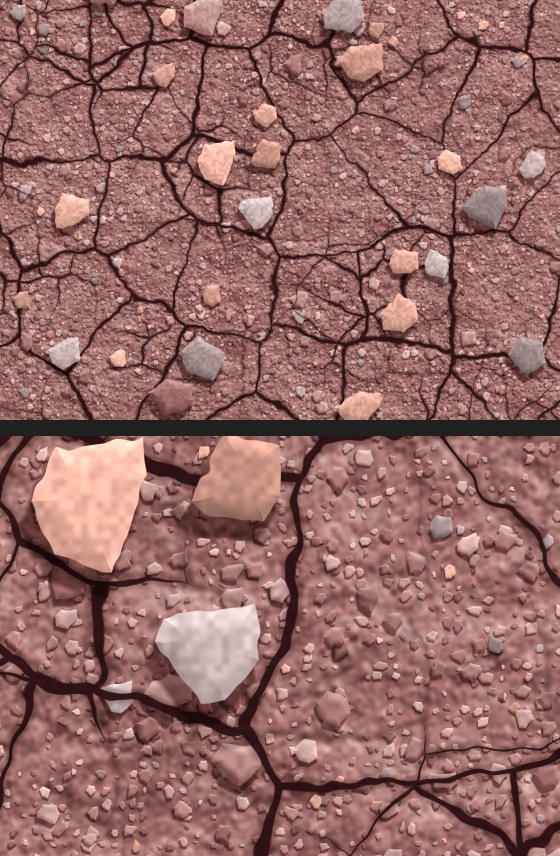
Top, the full canvas; bottom, a detail of the centre.
Give the GLSL for this texture, as a Shadertoy shader.

```glsl
const vec3 SOIL_DARK = vec3(0.17, 0.04, 0.05);
const vec3 SOIL_MID = vec3(0.66, 0.455, 0.44);
const vec3 SOIL_LIGHT = vec3(0.98, 0.87, 0.84);
const vec3 CRACK_COLOR = vec3(0.16, 0.06, 0.07);
const vec3 STONE_GREY = vec3(0.68, 0.62, 0.62);
const vec3 STONE_PEACH = vec3(0.88, 0.65, 0.57);
const vec3 SHADOW_TINT = vec3(0.50, 0.38, 0.38);
const vec2 LIGHT = vec2(0.35, 0.94);
const float PLATES = 4.6;          // plates per canvas height
const float FINE_PLATES = 9.0;
const float CRACK_BEND = 0.09;
const float SOIL_TONE = 0.49;
const float RELIEF = 2.6;
const float TAU = 6.28318;

vec2 hash2(vec2 p) {
    vec3 q = fract(p.xyx * vec3(0.1031, 0.1030, 0.0973));
    q += dot(q, q.yzx + 33.33);
    return fract((q.xx + q.yz) * q.zy);
}

float noise(vec2 p) {
    vec2 i = floor(p), f = fract(p);
    f = f * f * (3.0 - 2.0 * f);
    return mix(mix(hash2(i).x, hash2(i + vec2(1, 0)).x, f.x),
               mix(hash2(i + vec2(0, 1)).x, hash2(i + vec2(1, 1)).x, f.x), f.y);
}

float fbm(vec2 p) {
    float sum = 0.0, amp = 0.434;
    for (int i = 0; i < 5; i++) {
        sum += amp * noise(p);
        p = mat2(1.6, 1.2, -1.2, 1.6) * p + 7.3;
        amp *= 0.6;
    }
    return sum;
}

vec3 soilRamp(float t) {
    t = clamp(t, 0.0, 1.0) * 2.0;
    return mix(mix(SOIL_DARK, SOIL_MID, min(t, 1.0)), SOIL_LIGHT, max(t - 1.0, 0.0));
}

// Distance to the nearest border between Voronoi cells
float borderDistance(vec2 p) {
    vec2 id = floor(p), nearest = vec2(0), nearestCell = vec2(0);
    float best = 9.0;
    for (int y = -1; y <= 1; y++)
    for (int x = -1; x <= 1; x++) {
        vec2 c = id + vec2(x, y);
        vec2 d = c + 0.1 + 0.8 * hash2(c) - p;
        if (dot(d, d) < best) { best = dot(d, d); nearest = d; nearestCell = c; }
    }
    float border = 9.0;
    for (int y = -2; y <= 2; y++)
    for (int x = -2; x <= 2; x++) {
        vec2 c = nearestCell + vec2(x, y);
        vec2 d = c + 0.1 + 0.8 * hash2(c) - p;
        vec2 gap = d - nearest;
        if (dot(gap, gap) > 1e-4) border = min(border, dot(0.5 * (d + nearest), normalize(gap)));
    }
    return border;
}

// Angular stone: x is the distance, yz the direction of the closest facet
vec3 stoneFacets(vec2 q, float radius, vec2 seed) {
    vec3 facet = vec3(-9.0, 0.0, 0.0);
    for (int k = 0; k < 6; k++) {
        vec2 h = hash2(seed + float(k) * 3.7);
        float a = (float(k) + 0.7 * h.x) * TAU / 6.0;
        vec2 dir = vec2(cos(a), sin(a));
        float d = dot(q, dir) - radius * (0.75 + 0.4 * h.y);
        if (d > facet.x) facet = vec3(d, dir);
    }
    return facet;
}

// One layer of scattered, lit stones with cast shadows
void scatterStones(inout vec3 col, vec2 p, float cells, float density, float tinted) {
    vec2 g = p * cells, id = floor(g);
    float aa = 0.8 * cells / iResolution.y;
    for (int y = -1; y <= 1; y++)
    for (int x = -1; x <= 1; x++) {
        vec2 c = id + vec2(x, y), seed = c + cells * 1.37;
        vec2 r = hash2(seed), s = hash2(seed + 57.3), t = hash2(seed + 91.7);
        if (r.x > density * (0.5 + noise(c / cells * 7.0))) continue;
        vec2 q = g - c - 0.25 - 0.5 * s;
        float radius = mix(0.17, 0.42, r.y * r.y);
        if (length(q) > radius * 2.3) continue;
        float shade = stoneFacets(q + LIGHT * radius * 0.45, radius, seed).x;
        col *= mix(vec3(1), SHADOW_TINT, 0.85 * (1.0 - smoothstep(-aa, aa + 0.12 * radius, shade)));
        vec3 facet = stoneFacets(q, radius, seed);
        float slope = smoothstep(-0.6 * radius, 0.0, facet.x);
        float light = 0.24 * slope * dot(facet.yz, LIGHT);
        vec3 stone = soilRamp(0.42 + 0.38 * t.x + light);
        vec3 tint = (s.x < 0.45 ? STONE_GREY : STONE_PEACH) * (0.85 + 0.3 * t.x + light);
        stone = mix(stone, tint, step(t.y, tinted) * 0.8);
        col = mix(col, stone, 1.0 - smoothstep(-aa, aa, facet.x));
    }
}

void mainImage(out vec4 fragColor, in vec2 fragCoord) {
    vec2 p = fragCoord / iResolution.y;
    float pixel = 1.0 / iResolution.y;
    vec2 rough = p + 0.005 * (vec2(noise(p * 80.0), noise(p * 80.0 + 31.0)) - 0.5);

    // Crumbly soil, lit from above
    float relief = fbm(p * 14.0) - fbm((p + LIGHT * 0.004) * 14.0);
    float tone = SOIL_TONE + RELIEF * relief + 0.16 * (fbm(p * 5.0 + 4.0) - 0.5);
    vec3 col = soilRamp(tone + 0.14 * (noise(p * 230.0) - 0.5));
    scatterStones(col, rough, 92.0, 0.62, 0.08);
    scatterStones(col, rough, 47.0, 0.42, 0.15);
    scatterStones(col, rough, 23.0, 0.18, 0.3);

    // Main cracks and broken hairline cracks
    vec2 bent = p + CRACK_BEND * (vec2(fbm(p * 5.0 + 13.0), fbm(p * 5.0 + 47.0)) - 0.5);
    float wide = borderDistance(bent * PLATES) / PLATES - mix(0.001, 0.0068, noise(p * 5.0 + 2.0));
    float fine = borderDistance(bent * FINE_PLATES + 19.0) / FINE_PLATES
               - mix(-0.006, 0.0042, noise(p * 6.0 + 71.0));
    float crack = min(wide, fine);
    col *= mix(vec3(1), SHADOW_TINT, 0.45 * (1.0 - smoothstep(0.0, 0.007, crack)));
    col = mix(col, CRACK_COLOR, 0.95 * (1.0 - smoothstep(-pixel, pixel, crack)));

    // Large loose stones and fine surface grit
    scatterStones(col, rough, 9.0, 0.2, 0.6);
    col *= 0.9 + 0.22 * noise(p * 170.0 + 5.0);
    fragColor = vec4(clamp(col, 0.0, 1.0), 1.0);
}
```
